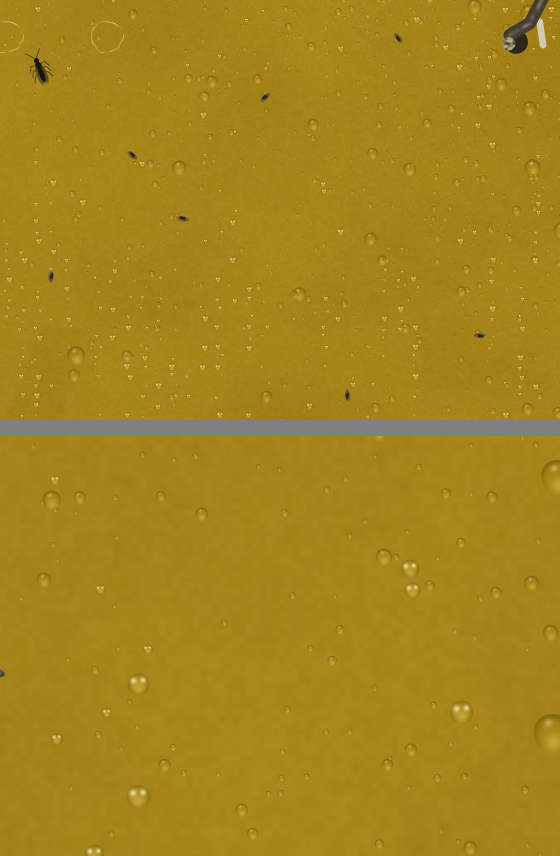
Top, the full canvas; bottom, a detail of the centre.
Give the GLSL for this texture, as a WebGL 1 fragment shader.

```glsl
precision highp float;
// Yellow sticky trap: amber film with water drops, strings of bubbles, small insects and a wire hole.
uniform vec2 u_resolution;

const vec3 FILM_LIGHT = vec3(0.665, 0.535, 0.112);
const vec3 FILM_DEEP = vec3(0.622, 0.492, 0.075);
const vec3 DROP_GLOW = vec3(0.80, 0.68, 0.24);
const vec3 DROP_RIM = vec3(0.49, 0.385, 0.055);
const vec3 GLINT = vec3(0.96, 0.91, 0.66);
const vec3 INSECT = vec3(0.14, 0.12, 0.09);
const vec3 WING = vec3(0.40, 0.36, 0.26);
const vec3 WIRE = vec3(0.27, 0.24, 0.19);
const vec2 BUBBLE_CELL = vec2(0.036, 0.023);
const vec2 WASP_AT = vec2(0.095, 0.835);
const vec2 HOLE_AT = vec2(1.229, 0.900);
const float GRAIN = 0.022;

vec2 hash2(vec2 p) {
  vec3 h = fract(p.xyx * vec3(0.1031, 0.1030, 0.0973));
  h += dot(h, h.yzx + 33.33);
  return fract((h.xx + h.yz) * h.zy);
}

float noise(vec2 p) {
  vec2 i = floor(p), f = fract(p);
  f = f * f * (3.0 - 2.0 * f);
  vec2 e = vec2(1.0, 0.0);
  return mix(mix(hash2(i).x, hash2(i + e).x, f.x),
             mix(hash2(i + e.yx).x, hash2(i + 1.0).x, f.x), f.y);
}

float fbm(vec2 p) {
  return 0.55 * noise(p) + 0.30 * noise(p * 2.1 + 5.0) + 0.15 * noise(p * 4.3 + 9.0);
}

float fill(float d) { return clamp(0.5 - d * u_resolution.y, 0.0, 1.0); }

float ellipse(vec2 p, vec2 r) { return (length(p / r) - 1.0) * min(r.x, r.y); }

float segment(vec2 p, vec2 a, vec2 b) {
  vec2 d = b - a;
  return length(p - a - d * clamp(dot(p - a, d) / dot(d, d), 0.0, 1.0));
}

float spot(vec2 q, vec2 at, float size) {
  vec2 d = (q - at) / size;
  return exp(-dot(d, d));
}

// One layer of lens-like drops: shaded rim above, gathered light below
vec3 drops(vec3 col, vec2 p, float cell, vec2 radii, float share, float seed) {
  vec2 id = floor(p / cell), mid = (id + 0.5) * cell;
  vec2 h = hash2(id + seed), k = hash2(id + seed + 71.0);
  float wet = mix(0.45, 1.5, smoothstep(0.1, 1.2, mid.x)) * mix(0.55, 1.3, mid.y);
  if (k.x > share * wet) return col;
  float r = mix(radii.x, radii.y, k.y * k.y);
  vec2 q = (p - mid - (h - 0.5) * (cell - 2.2 * r)) / r;
  float d = length(q * vec2(1.0, 0.93 + 0.05 * q.y));
  float body = fill((d - 1.0) * r);
  float rim = smoothstep(0.55, 1.0, d) * (0.55 + 0.3 * q.y);
  col = mix(col, DROP_RIM, body * clamp(rim + 0.12 * q.y, 0.0, 0.8));
  col = mix(col, DROP_GLOW, body * 0.75 * spot(q, vec2(0.1, -0.55), 0.5));
  return mix(col, GLINT, body * 0.4 * spot(q, vec2(-0.2, 0.5), 0.2));
}

// Glinting bubbles strung in vertical runs
vec3 bubbles(vec3 col, vec2 p) {
  vec2 id = floor(p / BUBBLE_CELL), mid = (id + 0.5) * BUBBLE_CELL;
  vec2 h = hash2(id + 17.0), k = hash2(id + 43.0);
  float run = smoothstep(0.45, 0.75, noise(vec2(id.x * 7.0, mid.y * 4.0)));
  float zone = max(1.0 - smoothstep(0.22, 0.62, mid.y), smoothstep(1.0, 1.3, mid.x));
  if (k.x > 0.03 + 0.6 * run * zone) return col;
  float r = mix(0.0035, 0.0095, k.y * k.y);
  vec2 q = (p - mid - (h - 0.5) * (BUBBLE_CELL - 2.2 * r) * vec2(0.6, 1.0)) / r;
  float d = length(q);
  float body = fill((d - 1.0) * r);
  col = mix(col, DROP_RIM, body * 0.5 * smoothstep(0.5, 1.0, d));
  col = mix(col, DROP_GLOW, body * 0.8 * spot(q, vec2(0.0, -0.4), 0.55));
  float sparks = spot(q, vec2(-0.45, 0.3), 0.28) + spot(q, vec2(0.4, 0.35), 0.24);
  return mix(col, GLINT, body * min(sparks, 1.0) * 0.85);
}

vec3 gnat(vec3 col, vec2 q, float size) {
  q /= size;
  col = mix(col, WING, 0.75 * fill(size * ellipse(q - vec2(0.25, -0.3), vec2(0.38, 0.9))));
  col = mix(col, INSECT, 0.9 * fill(size * ellipse(q, vec2(0.32, 0.85))));
  return mix(col, vec3(0.50, 0.52, 0.54), 0.7 * spot(q, vec2(-0.05, 0.5), 0.22));
}

vec3 wasp(vec3 col, vec2 q) {
  vec2 m = vec2(abs(q.x), q.y);
  float limbs = segment(m, vec2(0.0, 0.026), vec2(0.017, 0.046));
  for (int i = 0; i < 3; i++) {
    float k = float(i);
    vec2 knee = vec2(0.017, 0.014 - 0.014 * k);
    limbs = min(limbs, segment(m, vec2(0.0, 0.010 - 0.006 * k), knee));
    limbs = min(limbs, segment(m, knee, knee + vec2(0.006, -0.012)));
  }
  col = mix(col, INSECT, 0.8 * fill(limbs - 0.0009));
  col = mix(col, WING * 0.7, 0.8 * fill(ellipse(m - vec2(0.006, -0.014), vec2(0.006, 0.023))));
  float body = min(ellipse(q + vec2(0.0, 0.012), vec2(0.006, 0.021)), length(q - vec2(0.0, 0.022)) - 0.006);
  return mix(col, INSECT * 0.7, fill(min(body, ellipse(q - vec2(0.0, 0.010), vec2(0.007, 0.010)))));
}

void main() {
  vec2 p = gl_FragCoord.xy / u_resolution.y;
  // Film with soft stains and fine grain
  float stain = fbm(p * 3.0 + 2.0);
  float light = 0.55 + 0.9 * (stain - 0.5) + 0.35 * (0.35 - length((p - vec2(0.65, 0.6)) * vec2(0.8, 1.0)));
  light += 0.12 * smoothstep(0.50, 0.52, stain + 0.08 * noise(p * 30.0));
  vec3 col = mix(FILM_DEEP, FILM_LIGHT, clamp(light, 0.0, 1.0));
  col += GRAIN * (noise(p * 190.0) - 0.5) + 0.5 * GRAIN * (noise(p * 70.0) - 0.5);
  // Dried drop rings
  for (int i = 0; i < 2; i++) {
    vec2 q = p - vec2(0.017 + 0.238 * float(i), 0.912);
    float edge = abs(length(q) - 0.040 + 0.006 * noise(q * 60.0));
    col = mix(col, GLINT, 0.75 * fill(edge - 0.0012) * noise(q * 90.0 + 4.0));
  }
  // Water, fine to coarse
  col = drops(col, p, 0.017, vec2(0.0018, 0.0032), 0.16, 3.0);
  col = drops(col, p, 0.033, vec2(0.0035, 0.0075), 0.22, 11.0);
  col = drops(col, p, 0.066, vec2(0.007, 0.014), 0.25, 29.0);
  col = drops(col, p, 0.130, vec2(0.014, 0.025), 0.20, 57.0);
  col = bubbles(col, p);
  // Insects
  for (int i = 0; i < 7; i++) {
    float k = float(i);
    vec2 at = vec2(1.333 * fract(0.62 + 0.618 * k), fract(0.06 + 0.57 * k));
    float a = 2.4 * k;
    col = gnat(col, mat2(cos(a), sin(a), -sin(a), cos(a)) * (p - at), 0.013);
  }
  col = wasp(col, mat2(0.93, -0.37, 0.37, 0.93) * (p - WASP_AT));
  // Hole, wire and its hanging drop
  col = mix(col, vec3(0.82, 0.79, 0.70), fill(segment(p, vec2(1.285, 0.948), vec2(1.293, 0.893)) - 0.008));
  col = mix(col, vec3(0.17, 0.15, 0.10), fill(length(p - HOLE_AT) - 0.028));
  float wire = min(segment(p, vec2(1.295, 1.01), vec2(1.262, 0.945)), segment(p, vec2(1.262, 0.945), vec2(1.214, 0.917)));
  col = mix(col, WIRE + 0.25 * smoothstep(0.008, 0.0, wire) * noise(p * 80.0), fill(wire - 0.015));
  vec2 bead = (p - vec2(1.211, 0.896)) / 0.016;
  col = mix(col, mix(WIRE, GLINT, 0.8 * noise(bead * 2.5)), fill(0.016 * (length(bead) - 1.0)));
  gl_FragColor = vec4(col, 1.0);
}
```
